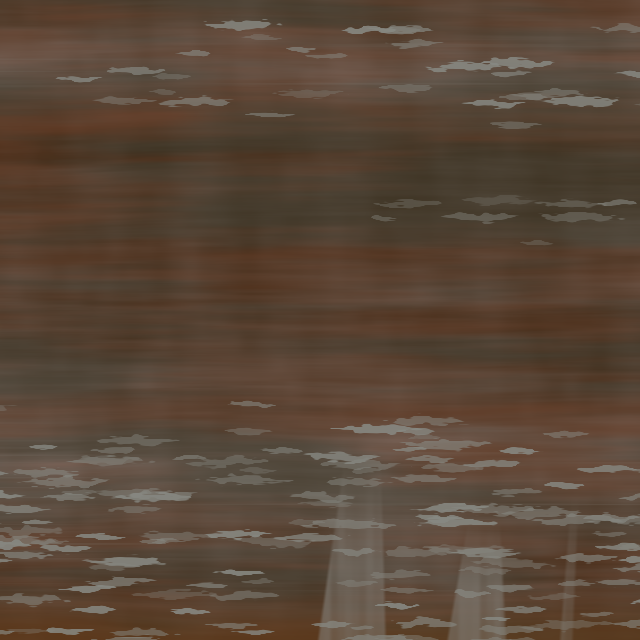
This texture is drawn by a three.js fragment shader. Its source:

```glsl
varying vec2 vUv;

const vec3 UMBER = vec3(0.235, 0.165, 0.095);
const vec3 HAZE = vec3(0.455, 0.405, 0.375);
const vec3 RUST = vec3(0.42, 0.235, 0.14);
const vec3 OCHRE = vec3(0.37, 0.22, 0.09);
const vec3 MOSS = vec3(0.26, 0.245, 0.19);
const vec3 MIST = vec3(0.50, 0.48, 0.45);
const vec3 FLAKE = vec3(0.53, 0.535, 0.51);
const vec2 CELL = vec2(0.16, 0.026);

float hash(vec2 p) {
  vec3 q = fract(vec3(p.xyx) * 0.1031);
  q += dot(q, q.yzx + 33.33);
  return fract((q.x + q.y) * q.z);
}

float noise(vec2 p) {
  vec2 i = floor(p);
  vec2 f = fract(p);
  f = f * f * f * (f * (f * 6.0 - 15.0) + 10.0);
  float low = mix(hash(i), hash(i + vec2(1.0, 0.0)), f.x);
  float high = mix(hash(i + vec2(0.0, 1.0)), hash(i + vec2(1.0, 1.0)), f.x);
  return mix(low, high, f.y);
}

// Layered noise, centred on zero
float streaks(vec2 p, vec2 scale, float seed) {
  float sum = 0.0;
  float gain = 0.5;
  for (int i = 0; i < 4; i++) {
    sum += gain * (noise(p * scale + seed) - 0.5);
    scale *= vec2(1.5, 2.1);
    gain *= 0.68;
    seed += 17.3;
  }
  return sum;
}

// Soft horizontal zone
float band(float y, float centre, float width) {
  float d = (y - centre) / width;
  return exp(-d * d);
}

// Smeared ground: light and hue vary with height
vec3 ground(vec2 p) {
  p.y += 0.012 * (noise(p * vec2(3.0, 4.0)) - 0.5);
  float light = 0.40 + 0.38 * band(p.y, 0.90, 0.07) + 0.30 * band(p.y, 0.28, 0.10);
  light -= 0.25 * band(p.y, 0.77, 0.03) + 0.12 * band(p.y, 0.68, 0.06);
  light -= 0.10 * band(p.y, 0.51, 0.05) + 0.08 * band(p.y, 0.0, 0.06);
  light += 0.55 * streaks(p, vec2(3.0, 22.0), 3.0);
  light += 0.22 * streaks(p, vec2(6.0, 75.0), 51.0);
  light += 0.38 * streaks(p, vec2(13.0, 3.0), 87.0);
  vec3 color = mix(UMBER, HAZE, clamp(light, 0.0, 1.15));

  float hue = streaks(p, vec2(2.5, 14.0), 131.0);
  float red = 0.14 + 0.9 * hue + 0.40 * band(p.y, 0.81, 0.04) + 0.15 * band(p.y, 0.98, 0.04);
  float green = 0.15 - 1.2 * hue + 0.25 * band(p.y, 0.68, 0.06);
  color = mix(color, RUST, clamp(red, 0.0, 0.6));
  color = mix(color, MOSS, clamp(green, 0.0, 0.5));
  return mix(color, OCHRE, 0.65 * band(p.y, 0.0, 0.05));
}

// Pale upright smear, fading towards its top
float post(vec2 p, float x, float halfWidth, float top) {
  float edge = abs(p.x - x - 0.06 * p.y) - halfWidth * (1.0 - 0.5 * p.y / top);
  float side = 1.0 - smoothstep(-0.003, 0.004, edge);
  float grain = 0.75 + 0.5 * noise(vec2(p.x * 90.0, p.y * 4.0));
  return side * grain * (1.0 - smoothstep(0.35 * top, top, p.y));
}

// Chance that a flake lies at this height
float flakeChance(float y) {
  float lower = 0.34 * (1.0 - smoothstep(0.28, 0.39, y));
  float upper = 0.18 * band(y, 0.88, 0.075);
  return lower + upper + 0.07 * band(y, 0.66, 0.035);
}

// Ragged lens, one unit from centre to tip
float flake(vec2 p, vec2 centre, vec2 radius) {
  vec2 q = (p - centre) / radius;
  q.y += 1.1 * (noise(vec2(p.x * 38.0, centre.y * 900.0)) - 0.5);
  float ragged = noise(p * vec2(75.0, 330.0)) - 0.5;
  float d = abs(q.y) + q.x * q.x - 1.0 + 1.1 * ragged;
  return 1.0 - smoothstep(-0.14, 0.14, d);
}

vec3 scatterFlakes(vec3 color, vec2 p, float layer) {
  vec2 grid = p / CELL + layer * vec2(0.37, 0.29);
  for (int j = -1; j <= 1; j++) {
    for (int i = -1; i <= 1; i++) {
      vec2 id = floor(grid) + vec2(float(i), float(j));
      vec2 key = id + 61.0 * layer + 20.0;
      vec2 jitter = vec2(hash(key + 3.1), hash(key + 7.7));
      vec2 centre = (id + jitter - layer * vec2(0.37, 0.29)) * CELL;
      float size = hash(key + 13.9);
      vec2 radius = mix(vec2(0.022, 0.0035), vec2(0.068, 0.0072), size);
      float present = step(hash(key + 29.3), flakeChance(centre.y));
      float opacity = mix(0.3, 0.9, hash(key + 41.7)) * mix(1.0, 0.6, band(centre.y, 0.66, 0.06));
      color = mix(color, FLAKE, present * opacity * flake(p, centre, radius));
    }
  }
  return color;
}

void main() {
  vec3 color = ground(vUv);

  // Upright smears, then thin drawn lines
  float posts = post(vUv, 0.55, 0.052, 0.30) + post(vUv, 0.745, 0.045, 0.20);
  posts += 0.6 * post(vUv, 0.885, 0.009, 0.24);
  color = mix(color, MIST, clamp(0.6 * posts, 0.0, 0.7));
  float line = smoothstep(0.80, 0.97, noise(vUv * vec2(1.5, 260.0)));
  line *= band(vUv.y, 0.89, 0.06) + band(vUv.y, 0.22, 0.12);
  color = mix(color, MIST, 0.3 * line * noise(vUv * vec2(4.0, 12.0)));

  for (int layer = 0; layer < 4; layer++) {
    color = scatterFlakes(color, vUv, float(layer));
  }
  gl_FragColor = vec4(color, 1.0);
}
```
